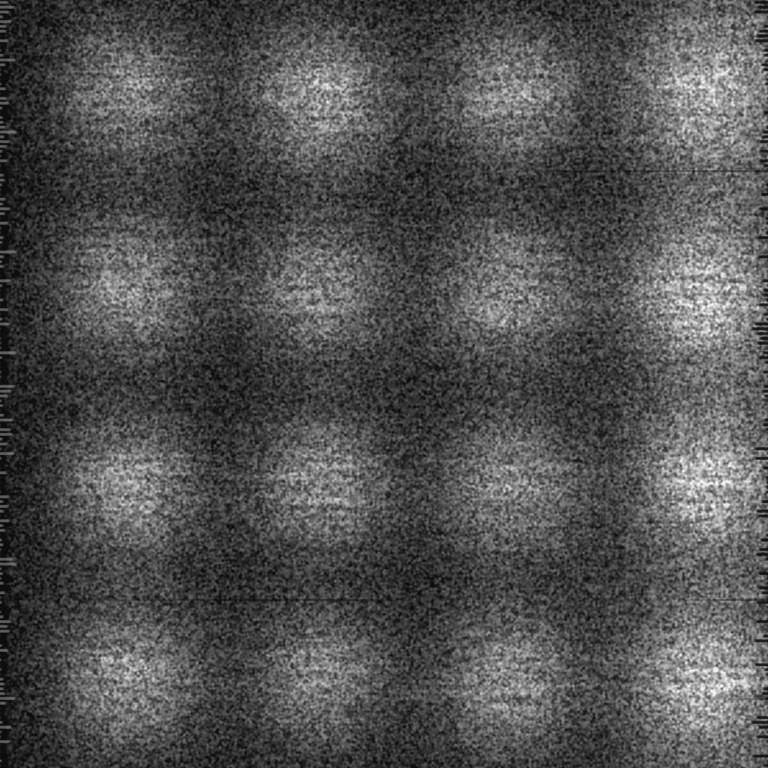
Give the GLSL for this pattern, as a three.js fragment shader.

```glsl
varying vec2 vUv;

float hash(vec2 p) {
  vec3 q = fract(vec3(p.xyx) * 0.1031);
  q += dot(q, q.yzx + 33.33);
  return fract((q.x + q.y) * q.z);
}

// Smoothly interpolated cell values, centred on zero
float cellNoise(vec2 p) {
  vec2 cell = floor(p);
  vec2 f = smoothstep(0.0, 1.0, fract(p));
  float low = mix(hash(cell), hash(cell + vec2(1.0, 0.0)), f.x);
  float high = mix(hash(cell + vec2(0.0, 1.0)), hash(cell + 1.0), f.x);
  return mix(low, high, f.y) - 0.5;
}

// Soft round glow with its own height, width and slight offset
float glow(vec2 uv, vec2 id, vec2 firstCentre, vec2 spacing, float spread) {
  vec2 drift = vec2(hash(id + 11.0), hash(id + 23.0)) - 0.5;
  vec2 d = uv - firstCentre - id * spacing - drift * 0.006;
  float width = spread * (0.96 + 0.08 * hash(id + 37.0));
  float strength = 0.92 + 0.16 * hash(id + 51.0);
  return strength * exp(-0.5 * dot(d, d) / (width * width));
}

float glowGrid(vec2 uv, vec2 firstCentre, vec2 spacing, float spread) {
  float sum = 0.0;
  for (int row = 0; row < 4; row++) {
    for (int col = 0; col < 4; col++) {
      sum += glow(uv, vec2(float(col), float(row)), firstCentre, spacing, spread);
    }
  }
  return sum;
}

// Uneven backdrop, brighter toward the right
float backdrop(vec2 uv) {
  float waves = sin(uv.x * 9.0 + uv.y * 4.0) + sin(uv.y * 13.0 - uv.x * 5.0);
  float rightLift = 0.17 * smoothstep(0.72, 0.97, uv.x);
  float leftShade = 0.04 * (1.0 - smoothstep(0.0, 0.12, uv.x));
  return 0.152 + 0.008 * waves + rightLift - leftShade;
}

// Fine speckle from two differently angled layers
float grain(vec2 uv, float density) {
  vec2 turned = vec2(0.8 * uv.x - 0.6 * uv.y, 0.6 * uv.x + 0.8 * uv.y);
  return cellNoise(uv * density) + cellNoise(turned * density + 400.0);
}

// Horizontal scan streaks, long and short
float streaks(vec2 uv) {
  return cellNoise(uv * vec2(9.0, 150.0) + 70.0)
       + 0.7 * cellNoise(uv * vec2(26.0, 240.0) + 150.0);
}

// Ragged horizontal teeth growing inward from an edge
float teeth(float inset, float y, float rows, float reach, float seed) {
  float row = floor(y * rows);
  float len = reach * pow(hash(vec2(row, seed)), 3.0);
  float offset = abs(fract(y * rows) - 0.5);
  float band = 1.0 - smoothstep(0.1, 0.5, offset);
  return band * (1.0 - smoothstep(len - 0.003, len + 0.002, inset));
}

// Rare thin dark scan lines covering part of the width
float darkLine(vec2 uv, float rows) {
  float row = floor(uv.y * rows);
  float rare = step(0.988, hash(vec2(row, 64.0)));
  float band = 1.0 - smoothstep(0.1, 0.5, abs(fract(uv.y * rows) - 0.5));
  float stretch = smoothstep(0.0, 0.3, cellNoise(vec2(uv.x * 5.0, row + 9.0)));
  return rare * band * stretch;
}

void main() {
  // Scan rows slip sideways, which frays the glows but not the grain
  vec2 slipped = vUv;
  slipped.x += 0.012 * cellNoise(vec2(3.0, vUv.y * 190.0));

  float glowLight = glowGrid(slipped, vec2(0.167, 0.115), vec2(0.249, 0.254), 0.063);
  float light = backdrop(vUv) + 0.39 * glowLight;
  light *= 1.0 + streaks(vUv) * (0.14 + 0.16 * glowLight);
  light += grain(vUv, 300.0) * (0.12 + 0.42 * light);
  light *= 1.0 - 0.35 * darkLine(vUv, 240.0);

  // Worn side edges
  float margin = 0.009 + 0.008 * cellNoise(vec2(8.0, vUv.y * 130.0));
  light *= mix(0.25, 1.0, smoothstep(margin - 0.004, margin + 0.004, vUv.x));
  light = mix(light, 0.55, 0.65 * teeth(vUv.x, vUv.y, 160.0, 0.022, 5.0));
  light = mix(light, 0.06, 0.9 * teeth(1.0 - vUv.x, vUv.y, 160.0, 0.022, 17.0));

  gl_FragColor = vec4(vec3(clamp(light, 0.05, 0.95)), 1.0);
}
```
